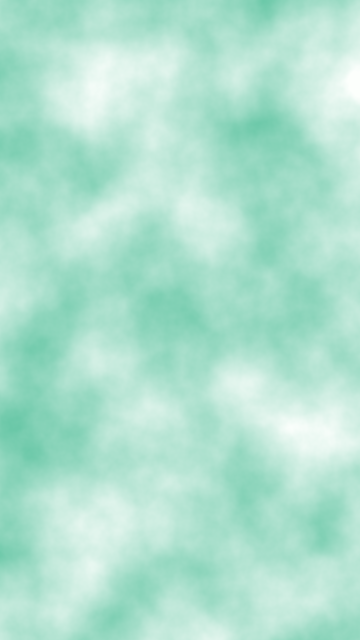
Write a Shadertoy shader that draws this texture.

```glsl
const float TAU = 6.2831853;
const int OCTAVES = 6;
const vec3 DEEP_MINT = vec3(0.42, 0.785, 0.66);
const vec3 MIST_WHITE = vec3(0.99, 1.0, 0.99);

// Integer hash of a lattice cell, 0 to 1
float hashCell(ivec2 cell, uint seed) {
    uint h = uint(cell.x) * 0x9E37u + uint(cell.y) * 0x85EBCAu + seed * 0xC2B2u;
    h = (h ^ (h >> 16)) * 0x7FEB352Du;
    h = (h ^ (h >> 15)) * 0x846CA68Bu;
    h ^= h >> 16;
    return float(h >> 8) / 16777216.0;
}

// Slope at one lattice corner, projected on the offset from it
float cornerSlope(ivec2 corner, vec2 offset, uint seed) {
    float angle = TAU * hashCell(corner, seed);
    return dot(vec2(cos(angle), sin(angle)), offset);
}

float gradientNoise(vec2 p, uint seed) {
    ivec2 cell = ivec2(floor(p));
    vec2 f = fract(p);
    vec2 fade = f * f * f * (f * (f * 6.0 - 15.0) + 10.0);
    float bottom = mix(cornerSlope(cell, f, seed),
                       cornerSlope(cell + ivec2(1, 0), f - vec2(1, 0), seed), fade.x);
    float top = mix(cornerSlope(cell + ivec2(0, 1), f - vec2(0, 1), seed),
                    cornerSlope(cell + ivec2(1, 1), f - vec2(1, 1), seed), fade.x);
    return mix(bottom, top, fade.y);
}

// Octaves are shifted against each other to hide the lattice
float cloudNoise(vec2 p, float gain) {
    float sum = 0.0;
    float amplitude = 1.0;
    for (int i = 0; i < OCTAVES; i++) {
        sum += amplitude * gradientNoise(p, uint(i + 1));
        p = 2.0 * p + vec2(0.37, 0.61);
        amplitude *= gain;
    }
    return sum;
}

vec3 mistColor(float density, float level, float contrast) {
    float t = clamp(level + contrast * density, 0.0, 1.0);
    return mix(DEEP_MINT, MIST_WHITE, t);
}

void mainImage(out vec4 fragColor, in vec2 fragCoord) {
    const float cloudsAcross = 3.1;
    vec2 uv = fragCoord / iResolution.x;
    float density = cloudNoise(uv * cloudsAcross + vec2(4.3, 7.7), 0.48);
    fragColor = vec4(mistColor(density, 0.465, 0.69), 1.0);
}
```
